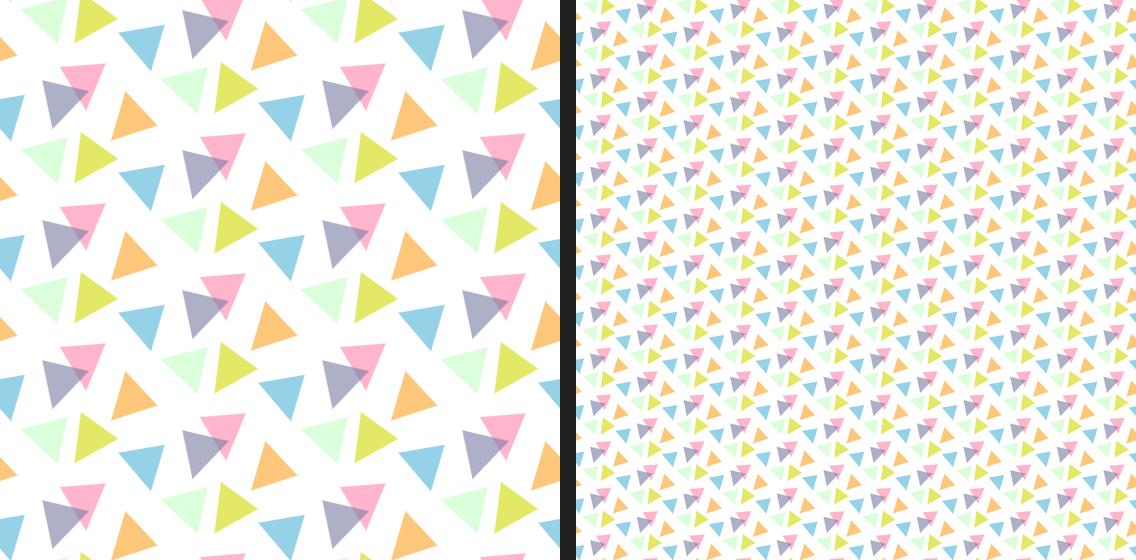
Left, the tile; right, the same tile 3 across and 3 down.
Reproduce this pattern procedurally as a WebGL 2 fragment shader.

```glsl
#version 300 es
precision highp float;
// Pastel triangles scattered on white in a half-drop repeat, four columns by four rows.
// Each triangle is a distance function evaluated in its nearest lattice cell,
// so shapes cross cell borders freely and the canvas tiles without a seam.

uniform vec2 u_resolution;
out vec4 fragColor;

const float REPEATS = 4.0; // even, so the half drop wraps around

const vec3 WHITE  = vec3(1.0);
const vec3 PINK   = vec3(1.0, 0.71, 0.795);
const vec3 VIOLET = vec3(0.47, 0.483, 0.64);
const vec3 MINT   = vec3(0.86, 0.995, 0.86);
const vec3 LIME   = vec3(0.89, 0.91, 0.40);
const vec3 ORANGE = vec3(0.99, 0.78, 0.48);
const vec3 BLUE   = vec3(0.585, 0.825, 0.905);
const float VIOLET_OPACITY = 0.6;

// Offset from the nearest copy of a point on the half-drop lattice
vec2 halfDropWrap(vec2 offset) {
  float column = round(offset.x);
  offset -= vec2(column, 0.5 * column);
  offset.y -= round(offset.y);
  return offset;
}

// Signed distance to the line from a to b, positive on its left
float edgeDistance(vec2 p, vec2 a, vec2 b) {
  vec2 along = normalize(b - a);
  return dot(p - a, vec2(-along.y, along.x));
}

// Coverage of a repeated triangle with clockwise corners a, b, c
float triangle(vec2 p, vec2 a, vec2 b, vec2 c, float soft) {
  vec2 centre = (a + b + c) / 3.0;
  vec2 q = centre + halfDropWrap(p - centre);
  float d = max(edgeDistance(q, a, b),
                max(edgeDistance(q, b, c), edgeDistance(q, c, a)));
  return 1.0 - smoothstep(-soft, soft, d);
}

void main() {
  vec2 p = REPEATS * gl_FragCoord.xy / u_resolution;
  float soft = 0.8 * REPEATS / min(u_resolution.x, u_resolution.y);

  // Opaque triangles
  float pink = triangle(p, vec2(0.427, 0.521), vec2(0.755, 0.547), vec2(0.615, 0.208), soft);
  float mint = triangle(p, vec2(0.146, -0.068), vec2(0.484, 0.021), vec2(0.411, -0.313), soft);
  float lime = triangle(p, vec2(0.578, 0.057), vec2(0.844, -0.135), vec2(0.531, -0.311), soft);
  float orange = triangle(p, vec2(0.896, 0.349), vec2(1.125, 0.104), vec2(0.792, -0.005), soft);
  float blue = triangle(p, vec2(0.844, -0.234), vec2(1.177, -0.177), vec2(1.078, -0.510), soft);

  vec3 color = mix(WHITE, PINK, pink);
  color = mix(color, MINT, mint);
  color = mix(color, LIME, lime);
  color = mix(color, ORANGE, orange);
  color = mix(color, BLUE, blue);

  // Translucent triangle overlapping the pink one
  float violet = triangle(p, vec2(0.302, 0.427), vec2(0.635, 0.349), vec2(0.375, 0.078), soft);
  color = mix(color, VIOLET, VIOLET_OPACITY * violet);

  fragColor = vec4(color, 1.0);
}
```
